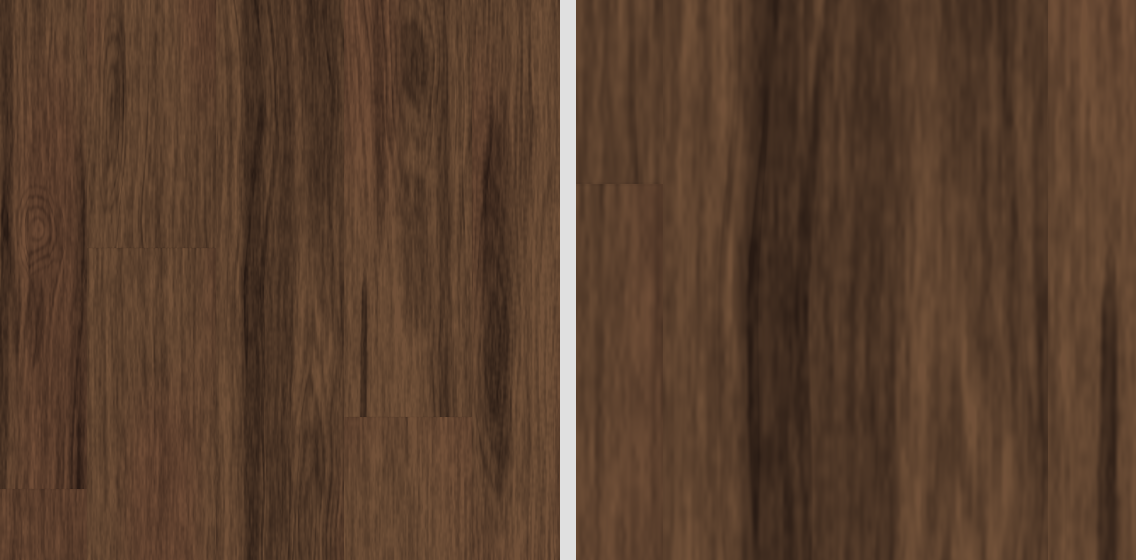
Left: the whole. Right: its middle third, enlarged.
Reproduce this texture procedurally as a Shadertoy shader.

```glsl
// Dark walnut floor: five columns of upright planks, some cut by a butt joint.
// Each plank stretches value noise along its length for grain, bends it around
// one ringed eye, and is darkened by ragged, tapered heartwood streaks.

const vec3 DARK_WOOD = vec3(0.170, 0.113, 0.082);
const vec3 LIGHT_WOOD = vec3(0.425, 0.304, 0.212);
const vec3 RED_TINT = vec3(1.01, 0.965, 0.985);
const float FIRST_EDGE = 0.156;
const float PLANK_WIDTH = 0.229;

// Per column: joint height (negative for none), base tone, grain contrast, eye darkness
const float JOINT[5] = float[5](0.126, 0.557, -1.0, 0.255, -1.0);
const float TONE[5] = float[5](0.67, 0.75, 0.74, 0.83, 0.79);
const float CONTRAST[5] = float[5](1.0, 0.85, 1.3, 1.0, 0.95);
const float CORE[5] = float[5](-0.12, 0.22, 0.18, 0.28, 0.18);

// Per column: eye centre and radii
const vec4 EYE[5] = vec4[5](
    vec4(0.062, 0.590, 0.046, 0.085), vec4(0.198, 0.800, 0.034, 0.190),
    vec4(0.560, 0.090, 0.056, 0.500), vec4(0.745, 0.890, 0.066, 0.320),
    vec4(0.882, 0.350, 0.046, 0.350));

// Streaks: x, half width, bottom, top; then their darkness
const int STREAKS = 12;
const vec4 STREAK[STREAKS] = vec4[STREAKS](
    vec4(0.450, 0.023, -0.80, 1.80), vec4(0.570, 0.046, 0.44, 1.80),
    vec4(0.648, 0.008, 0.140, 0.52), vec4(0.010, 0.014, -0.10, 1.30),
    vec4(0.140, 0.020, -0.10, 0.85), vec4(0.212, 0.014, 0.76, 0.96),
    vec4(0.886, 0.036, 0.06, 0.86), vec4(0.740, 0.036, 0.38, 0.72),
    vec4(0.064, 0.022, 0.34, 0.51), vec4(0.792, 0.014, 0.00, 1.40),
    vec4(0.510, 0.018, -0.30, 1.40), vec4(0.676, 0.014, 0.42, 1.50));
const float STREAK_DARKNESS[STREAKS] = float[STREAKS](
    0.54, 0.46, 1.10, 0.45, 0.32, 0.52, 0.50, 0.28, 0.52, 0.40, 0.34, 0.42);

float hash(vec2 p) {
    return fract(sin(dot(p, vec2(127.1, 311.7))) * 43758.5);
}

float noise(vec2 p) {
    vec2 i = floor(p), f = fract(p);
    f = f * f * (3.0 - 2.0 * f);
    return mix(mix(hash(i), hash(i + vec2(1, 0)), f.x),
               mix(hash(i + vec2(0, 1)), hash(i + vec2(1, 1)), f.x), f.y);
}

// Noise centred on zero, with separate frequencies across and along the grain
float grain(vec2 p, float across, float along, float seed) {
    return noise(p * vec2(across, along) + seed * vec2(17.3, 9.1)) - 0.5;
}

// Soft band that narrows and fades towards its ragged ends
float streakMask(vec2 p, vec4 s, float ragged) {
    float t = clamp((p.y - s.z) / (s.w - s.z) + 0.2 * ragged, 0.0, 1.0);
    float body = 4.0 * t * (1.0 - t);
    float halfWidth = s.y * (0.25 + 0.75 * sqrt(body));
    float across = 1.0 - smoothstep(0.4, 1.0, abs(p.x - s.x) / halfWidth);
    return across * smoothstep(0.05, 0.7, body);
}

// Growth rings around an eye, with a filled core
float eyeShade(float d, float wobble, float core) {
    float ring = 0.5 + 0.5 * sin(d * 30.0 + wobble * 4.0);
    float inside = 1.0 - smoothstep(0.7, 1.15, d);
    return inside * 0.22 * ring * ring + core * (1.0 - smoothstep(0.1, 0.55, d));
}

// Thin smoothed line at distance d
float seam(float d, float pixel) {
    return 1.0 - smoothstep(0.0006, 0.0012 + pixel, abs(d));
}

void mainImage(out vec4 fragColor, in vec2 fragCoord) {
    vec2 uv = fragCoord / iResolution.xy;
    float pixel = 1.0 / iResolution.y;

    // Which plank
    float column = (uv.x - FIRST_EDGE) / PLANK_WIDTH + 1.0;
    int c = clamp(int(floor(column)), 0, 4);
    float figured = step(JOINT[c], uv.y);
    float seed = float(c) * 2.0 + figured + 1.0;

    // Wavy grain coordinates that part around the eye
    float bend = grain(uv, 7.0, 3.0, seed) * 0.030 + grain(uv, 24.0, 9.0, seed) * 0.008;
    vec2 wavy = uv + vec2(bend * mix(0.4, 1.0, figured), 0.0);
    float d = length((wavy - EYE[c].xy) / EYE[c].zw) + 0.3 * grain(uv, 30.0, 7.0, seed);
    vec2 g = wavy;
    g.x -= figured * 0.5 * (wavy.x - EYE[c].x) * exp(-d * d);

    // Grain from broad bands to fine fibres
    float broad = grain(g, 15.0, 0.9, seed);
    float middle = grain(g, 60.0, 1.6, seed);
    float strand = grain(g, 125.0, 2.4, seed + 3.0);
    float fine = grain(g, 230.0, 5.0, seed);
    float fibre = grain(uv, 330.0, 34.0, seed) + 0.5 * grain(uv, 400.0, 120.0, seed);
    float vein = 1.0 - smoothstep(0.02, 0.09, abs(grain(g, 42.0, 1.3, seed + 7.0)));
    float strength = CONTRAST[c] * mix(0.5, 1.0, figured);
    float tone = TONE[c] + 0.05 + strength * (0.20 * broad + 0.24 * middle + 0.26 * strand);
    tone -= 0.30 * strength * smoothstep(0.12, 0.35, strand) * smoothstep(-0.15, 0.3, -broad);
    tone -= 0.24 * strength * vein * smoothstep(-0.1, 0.25, middle);

    // Eyes and heartwood streaks, held back where they overlap
    float shade = eyeShade(d, middle + fine, CORE[c]);
    vec2 along = uv + vec2(bend * 0.4 + 0.008 * middle, 0.0);
    float fibres = clamp(0.9 + 0.9 * middle + 1.1 * strand + 0.5 * fine, 0.0, 1.5);
    for (int i = 0; i < STREAKS; i++)
        shade += streakMask(along, STREAK[i], middle + strand) * STREAK_DARKNESS[i] * fibres;
    tone -= figured * shade / (1.0 + 0.35 * max(shade, 0.0));
    tone = max(tone, 0.08) + 0.32 * fine + 0.34 * fibre;

    // Faint seams between planks
    float edge = (column - floor(column + 0.5)) * PLANK_WIDTH;
    tone -= 0.05 * max(seam(edge, pixel), seam(uv.y - JOINT[c], pixel));

    vec3 wood = mix(DARK_WOOD, LIGHT_WOOD, clamp(tone, -0.05, 1.08));
    wood *= mix(vec3(1.0), RED_TINT, smoothstep(-0.1, 0.4, grain(uv, 9.0, 2.0, seed + 5.0)));
    fragColor = vec4(wood, 1.0);
}
```
